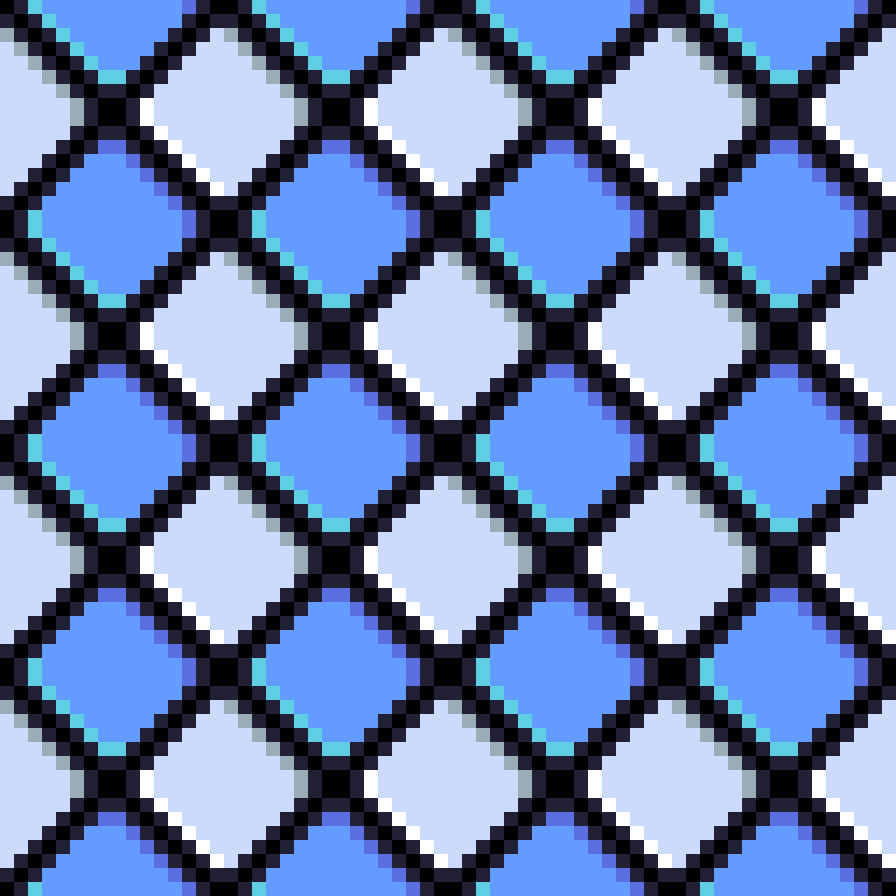
Give the GLSL for this pattern, as a WebGL 2 fragment shader.

```glsl
#version 300 es
precision highp float;
// Pixel-art lattice of blue and pale diamonds with dark outlined bars.
// The canvas is snapped to a coarse grid; the taxicab distance from the nearest
// diamond centre picks bar, outline, bevel or fill, so it tiles exactly.

#define REPEATS 4.0      // repeats across and down
#define CELL 16.0        // grid blocks per repeat (even)
#define SAMPLES 3        // edge smoothing samples per axis
#define BAR_CORE vec3(0.0, 0.0, 0.0)
#define BAR_EDGE vec3(0.133, 0.125, 0.204)
#define PALE_FILL vec3(0.796, 0.859, 0.988)
#define PALE_LIGHT vec3(1.0, 1.0, 1.0)
#define PALE_SHADE vec3(0.608, 0.678, 0.714)
#define BLUE_FILL vec3(0.388, 0.608, 1.0)
#define BLUE_LIGHT vec3(0.373, 0.804, 0.894)
#define BLUE_SHADE vec3(0.357, 0.431, 0.882)

uniform vec2 u_resolution;
out vec4 fragColor;

const float HALF_CELL = CELL * 0.5;

// Signed offset from the nearest diamond centre of one lattice.
vec2 offsetFrom(vec2 block, vec2 centre) {
    return mod(block - centre + HALF_CELL, CELL) - HALF_CELL;
}

float taxicab(vec2 v) {
    return abs(v.x) + abs(v.y);
}

// True on the lower-left side; the left tip, and on blue the bottom tip, span two blocks.
bool onLowerLeft(vec2 q, bool isBlue) {
    float tip = 3.0 - HALF_CELL;
    return max(q.x, q.y) < 0.0 || q.x < tip || (isBlue && q.y < tip);
}

vec3 latticeColor(vec2 uv) {
    vec2 block = floor(uv * REPEATS * CELL) + 0.5;

    // Pale diamonds sit on the side edges of a repeat, blue ones on its base.
    vec2 q = offsetFrom(block, vec2(0.0, HALF_CELL));
    bool isBlue = taxicab(q) > HALF_CELL;
    if (isBlue) q = offsetFrom(block, vec2(HALF_CELL, 0.0));

    // Blocks inward from the centre line of the bar.
    float depth = HALF_CELL - taxicab(q);
    if (depth < 0.5) return BAR_CORE;
    if (depth < 1.5) return BAR_EDGE;

    // One-block bevel: light at lower left, shade at upper right.
    if (depth < 2.5) {
        if (onLowerLeft(q, isBlue)) return isBlue ? BLUE_LIGHT : PALE_LIGHT;
        if (onLowerLeft(-q, isBlue)) return isBlue ? BLUE_SHADE : PALE_SHADE;
    }
    return isBlue ? BLUE_FILL : PALE_FILL;
}

void main() {
    // Average a small sample grid to smooth block edges at any size.
    vec2 corner = gl_FragCoord.xy - 0.5;
    vec3 sum = vec3(0.0);
    for (int j = 0; j < SAMPLES; j++) {
        for (int i = 0; i < SAMPLES; i++) {
            vec2 jitter = (vec2(i, j) + 0.5) / float(SAMPLES);
            sum += latticeColor((corner + jitter) / u_resolution);
        }
    }
    fragColor = vec4(sum / float(SAMPLES * SAMPLES), 1.0);
}
```
